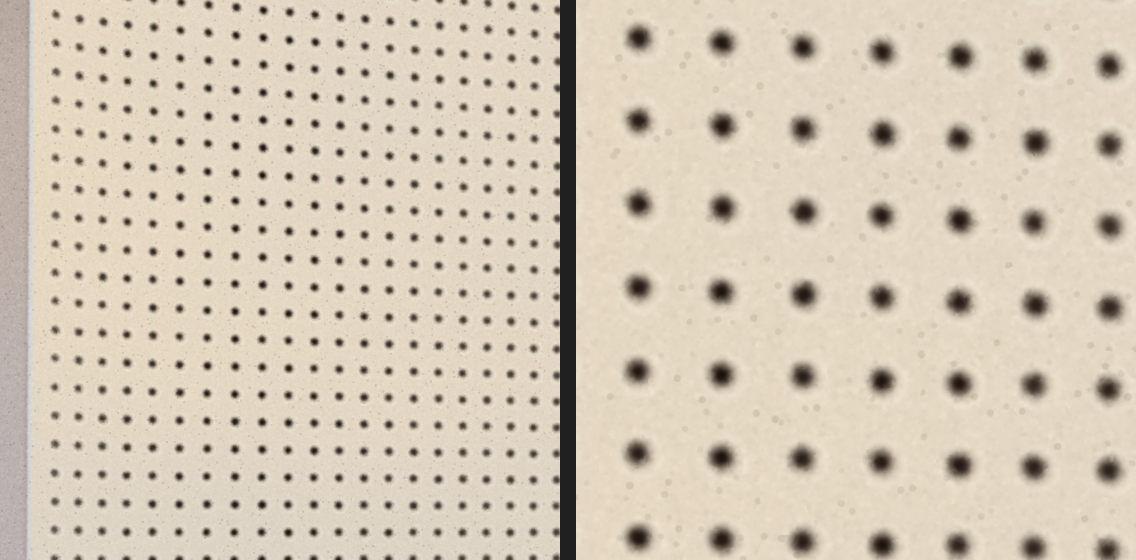
Left, the full canvas; right, a detail of the centre.
A Shadertoy shader for this texture:

```glsl
// A cream perforated board with soft dark holes beside a taupe strip at the left.
// Warped column and row coordinates give each pixel its nearest hole, so the rows
// fan out to the left; cellular specks and layered sines add grain and mottling.

vec2 hash2(vec2 c) {
    vec3 h = fract(c.xyx * vec3(0.1031, 0.1030, 0.0973));
    h += dot(h, h.yzx + 33.33);
    return fract((h.xx + h.yz) * h.zy);
}

// Cellular specks: a signed tone that fades away from each cell's point
float specks(vec2 p) {
    vec2 cell = floor(p);
    float nearest = 9.0, tone = 0.0;
    for (int j = -1; j <= 1; j++)
    for (int i = -1; i <= 1; i++) {
        vec2 c = cell + vec2(i, j);
        float d = length(c + hash2(c) - p);
        if (d < nearest) {
            nearest = d;
            tone = hash2(c + 71.0).x * 2.0 - 1.0;
        }
    }
    return tone * smoothstep(0.7, 0.1, nearest);
}

// Column number at x: 21 columns, widest a little left of the middle
float columnAt(float x) {
    float u = (x - 0.099) / 0.896, a = 3.14159 * u;
    return 20.0 * u - 0.247 * sin(a) + 0.159 * sin(2.0 * a)
         + 0.073 * sin(3.0 * a) + 0.054 * sin(4.0 * a);
}

void mainImage(out vec4 fragColor, in vec2 fragCoord) {
    vec2 p = fragCoord / iResolution.xy;
    float pixel = 1.0 / iResolution.y;
    float grain = specks(p * 170.0) + 0.8 * specks(p * 310.0 + 17.0);
    float mottle = sin(p.x * 9.0 + 2.0 * sin(p.y * 7.0)) * sin(p.y * 11.0 + 1.5 * sin(p.x * 6.0));

    // Board: slightly greyer at the bottom and top right, warmer at the left
    vec3 board = mix(vec3(0.868, 0.83, 0.77), vec3(0.895, 0.843, 0.762), smoothstep(0.0, 0.4, p.y));
    board = mix(board, vec3(0.88, 0.84, 0.77), 0.6 * smoothstep(0.7, 1.6, p.x + p.y));
    board += vec3(0.012, 0.003, -0.004) * exp(-pow((p.x - 0.1) / 0.2, 2.0)) * smoothstep(0.1, 0.7, p.y);
    board += 0.004 * mottle * vec3(1.0, 0.6, 0.3);

    // Nearest hole, with a slight jitter of place and size
    float x = p.x - 0.003 * (p.y - 0.5);
    float column = columnAt(x);
    float width = 0.002 / (columnAt(x + 0.001) - columnAt(x - 0.001));
    float across = clamp((x - 0.099) / 0.896, 0.0, 1.0);
    float height = 0.05115 - 0.0045 * across - 0.00025 * sin(3.14159 * sqrt(across));
    float row = (p.y - 0.0495 - 0.004 * exp(-max(x - 0.099, 0.0) * 10.0)) / height;
    vec2 id = vec2(max(round(column), 0.0), round(row));
    vec2 offset = (vec2(column, row) - id) * vec2(width, height);
    vec2 jitter = hash2(id + 5.0) - 0.5;
    offset += 0.0012 * jitter;
    float d = max(length(offset) + 0.0005 * grain + 0.0006 * jitter.x, 0.0);

    // Holes: blurred, deepest near the middle columns, faded and worn at the sides
    float depth = mix(0.8, 1.0, exp(-pow((p.x - 0.46) / 0.25, 2.0)));
    depth *= 1.0 - 0.12 * smoothstep(0.24, 0.09, p.x) + 0.08 * jitter.y;
    float hole = exp(-pow(d / 0.0071, 2.6)) * depth;
    float halo = exp(-pow((length(offset - vec2(0.002, -0.001)) - 0.0125) / 0.0025, 2.0));
    board += 0.028 * halo * vec3(0.5, 0.9, 1.0);
    vec3 color = mix(board, vec3(0.13, 0.09, 0.065), hole);
    color += 0.06 * hole * grain * smoothstep(0.35, 0.05, p.x);

    // Taupe strip, lavender below and browner above, shaded toward the board
    float edge = p.x - 0.049 - 0.005 * p.y;
    vec3 strip = mix(vec3(0.73, 0.695, 0.69), vec3(0.745, 0.69, 0.655), smoothstep(0.15, 0.7, p.y));
    strip *= 1.0 - 0.05 * smoothstep(0.85, 1.0, p.y) - 0.08 * smoothstep(-0.012, 0.0, edge);
    strip += 0.012 * grain;
    color = mix(strip, color, smoothstep(-0.002 - pixel, 0.002 + pixel, edge));

    // Cool bright rim along the board's edge
    float rim = exp(-pow((edge - 0.003) / 0.004, 2.0));
    color = mix(color, vec3(0.80, 0.84, 0.87), rim * (0.7 + 0.15 * grain));

    // Overall grain, with sparse darker flecks
    float fleck = smoothstep(0.62, 0.95, specks(p * 120.0 + 43.0));
    color += (0.018 * grain - 0.07 * fleck) * (1.0 - hole);

    fragColor = vec4(clamp(color, 0.0, 1.0), 1.0);
}
```
